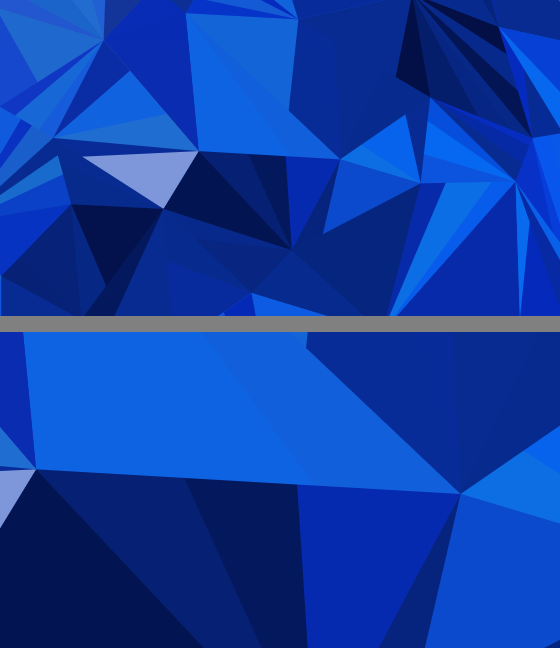
Top: the whole. Bottom: its middle third, enlarged.
Write a Shadertoy shader that draws this background.

```glsl
float hash(vec2 p) {
    vec3 q = fract(p.xyx * 0.1031);
    q += dot(q, q.yzx + 33.33);
    return fract((q.x + q.y) * q.z);
}

// Jittered lattice point, with wider spacing near the middle
vec2 vertex(vec2 g) {
    vec2 jitter = vec2(hash(g + 20.0), hash(g + 71.0)) - 0.5;
    vec2 v = (g + 0.82 * jitter) * 0.31;
    v.x += 0.08 * sin(3.0 * (v.x - 0.89));
    return v;
}

// Signed distance to the line a-b, positive on its left
float side(vec2 p, vec2 a, vec2 b) {
    vec2 e = normalize(b - a);
    return e.x * (p.y - a.y) - e.y * (p.x - a.x);
}

float pool(vec2 p, vec2 centre, float radius) {
    vec2 d = (p - centre) / radius;
    return exp(-dot(d, d));
}

// Flat colour of a facet from its centroid
vec3 shade(vec2 q, vec2 seed) {
    float r = hash(seed + 3.0), hue = hash(seed + 47.0);

    // Broad shadows over a bright base
    float tone = 0.75 + 0.36 * (r - 0.5);
    tone -= 0.70 * pool(q, vec2(1.36, 0.88), 0.33);
    tone -= 0.62 * pool(q, vec2(0.27, 0.20), 0.28);
    tone -= 0.55 * pool(q, vec2(0.80, 0.28), 0.27);
    tone -= 0.36 * pool(q, vec2(0.48, 0.86), 0.22);
    tone -= 0.32 * pool(q, vec2(1.12, 0.15), 0.25);
    tone -= 0.35 * pool(q, vec2(1.78, 0.00), 0.22);

    vec3 azure = mix(vec3(0.10, 0.36, 0.79), vec3(0.02, 0.35, 0.95),
                     clamp(0.6 * hue + 0.3 * q.x - 0.05, 0.0, 1.0));
    azure.g += 0.16 * (r - 0.5);

    vec3 col = mix(vec3(0.01, 0.06, 0.27), vec3(0.03, 0.17, 0.57), smoothstep(0.0, 0.42, tone));
    col = mix(col, vec3(0.02, 0.16, 0.74), smoothstep(0.44, 0.54, tone));
    col = mix(col, azure, smoothstep(0.53, 0.64, tone));

    // Pale highlight and a greyer corner
    float pale = pool(q, vec2(0.55, 0.51), 0.17) + 0.25 * (hue - 0.5);
    col = mix(col, vec3(0.43, 0.53, 0.79) + 0.18 * (r - 0.5), smoothstep(0.42, 0.75, pale));
    return mix(col, vec3(0.38, 0.45, 0.70), 0.5 * hue * pool(q, vec2(0.22, 0.96), 0.22));
}

// Triangle cut into up to three facets fanning from one corner
vec3 fan(vec2 p, vec2 a, vec2 b, vec2 c, vec2 seed, float px) {
    float turn = hash(seed + 11.0);
    if (turn < 0.33) {
        vec2 t = a; a = b; b = c; c = t;
    } else if (turn < 0.66) {
        vec2 t = a; a = c; c = b; b = t;
    }
    float h = hash(seed + 23.0), k = hash(seed + 31.0);
    vec2 m = mix(b, c, h < 0.35 ? 0.0 : 0.1 + 0.4 * h);
    vec2 n = mix(b, c, k < 0.50 ? 1.0 : 0.35 + 0.5 * k);
    vec3 col = shade((a + b + m) / 3.0, seed);
    col = mix(col, shade((a + m + n) / 3.0, seed + 101.0), clamp(0.5 + side(p, a, m) / px, 0.0, 1.0));
    return mix(col, shade((a + n + c) / 3.0, seed + 211.0), clamp(0.5 + side(p, a, n) / px, 0.0, 1.0));
}

// Adds one counterclockwise triangle, weighted by its coverage
void addTriangle(inout vec4 sum, vec2 p, vec2 a, vec2 b, vec2 c, vec2 seed, float px) {
    float inside = min(side(p, a, b), min(side(p, b, c), side(p, c, a)));
    float cover = clamp(0.5 + inside / px, 0.0, 1.0);
    if (cover > 0.0) sum += cover * vec4(fan(p, a, b, c, seed, px), 1.0);
}

float area(vec2 a, vec2 b, vec2 c) {
    return (b.x - a.x) * (c.y - a.y) - (b.y - a.y) * (c.x - a.x);
}

void mainImage(out vec4 fragColor, in vec2 fragCoord) {
    float px = 1.0 / iResolution.y;
    vec2 p = fragCoord * px;
    vec2 flatP = p - vec2(0.08 * sin(3.0 * (p.x - 0.89)), 0.0);
    vec2 home = floor(flatP / 0.31);
    vec4 sum = vec4(0.0);

    // Split each nearby quad along its better diagonal
    for (int j = -1; j <= 1; j++)
    for (int i = -1; i <= 1; i++) {
        vec2 cell = home + vec2(i, j);
        vec2 a = vertex(cell), b = vertex(cell + vec2(1, 0));
        vec2 c = vertex(cell + 1.0), d = vertex(cell + vec2(0, 1));
        vec2 seed = cell * 17.0 + 300.0;
        if (min(area(a, b, c), area(a, c, d)) > min(area(a, b, d), area(b, c, d))) {
            addTriangle(sum, p, a, b, c, seed, px);
            addTriangle(sum, p, a, c, d, seed + 5.0, px);
        } else {
            addTriangle(sum, p, a, b, d, seed, px);
            addTriangle(sum, p, b, c, d, seed + 5.0, px);
        }
    }
    fragColor = vec4(sum.rgb / max(sum.a, 0.001), 1.0);
}
```
